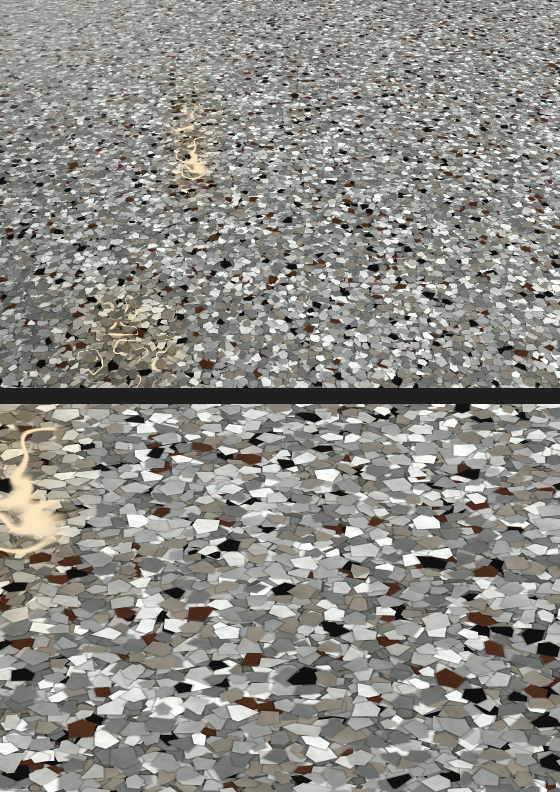
Top: the whole. Bottom: its middle third, enlarged.
A Shadertoy shader for this texture:

```glsl
const float HORIZON = 1.67;       // height of the vanishing line
const float TILT = 2.2;           // foreshortening of the floor
const float FLAKE_DENSITY = 47.0; // flakes per unit of ground
const int LAYERS = 5;
const int EDGES = 5;
const float RIM_WIDTH = 0.12;
const float RIM_SHADOW = 0.22;
const float EXPOSURE = 1.05;

const vec3 BLACK = vec3(0.055, 0.055, 0.055);
const vec3 BROWN = vec3(0.27, 0.16, 0.10);
const vec3 SLATE = vec3(0.41, 0.42, 0.41);
const vec3 TAUPE = vec3(0.50, 0.48, 0.435);
const vec3 GREY = vec3(0.56, 0.57, 0.56);
const vec3 PALE = vec3(0.68, 0.68, 0.66);
const vec3 WHITE = vec3(0.85, 0.86, 0.84);
const vec3 BINDER = vec3(0.36, 0.36, 0.34);
const vec3 GLARE = vec3(0.73, 0.73, 0.70);
const vec3 GLINT = vec3(0.98, 0.90, 0.74);

float hash(vec2 p) {
    vec3 q = fract(vec3(p.xyx) * vec3(0.1031, 0.1030, 0.0973));
    q += dot(q, q.yzx + 33.33);
    return fract((q.x + q.y) * q.z);
}

float noise(vec2 p) {
    vec2 i = floor(p), f = fract(p);
    f = f * f * (3.0 - 2.0 * f);
    return mix(mix(hash(i), hash(i + vec2(1, 0)), f.x),
               mix(hash(i + vec2(0, 1)), hash(i + vec2(1, 1)), f.x), f.y);
}

vec3 flakeColor(float pick) {
    if (pick < 0.045) return BLACK;
    if (pick < 0.085) return BROWN;
    if (pick < 0.27) return SLATE;
    if (pick < 0.43) return TAUPE;
    if (pick < 0.62) return GREY;
    if (pick < 0.83) return PALE;
    return WHITE;
}

// Irregular convex chip: x = distance to the edge, y = the same in pixels
vec2 chip(vec2 p, vec2 id, vec2 pixel) {
    vec2 d = vec2(-10.0);
    float turn = hash(id + 7.7);
    float size = mix(0.75, 1.1, hash(id + 3.1));
    for (int k = 0; k < EDGES; k++) {
        float r = hash(id + float(k) * 17.3 + 1.9);
        float reach = size * mix(0.24, 0.56, hash(id + float(k) * 11.9 + 5.3));
        float a = 6.2832 * (float(k) + 0.6 * r + turn) / float(EDGES);
        vec2 n = vec2(cos(a), sin(a));
        float e = dot(p, n) - reach;
        d = max(d, vec2(e, e / length(n * pixel)));
    }
    return d;
}

// Lay one scattered sheet of chips over the colour below
vec3 layFlakes(vec3 below, vec2 g, vec2 pixel, float seed) {
    vec2 cell = floor(g);
    for (int j = -1; j <= 1; j++)
    for (int i = -1; i <= 1; i++) {
        vec2 home = cell + vec2(i, j);
        vec2 id = home + seed * 61.7;
        vec2 jitter = vec2(hash(id + 0.37), hash(id + 9.13));
        vec2 local = g - home - mix(vec2(0.15), vec2(0.85), jitter);
        vec2 d = chip(local, id, pixel);
        float cover = clamp(0.5 - d.y, 0.0, 1.0);
        float shade = 0.92 + 0.16 * hash(id + 21.4);
        shade += 0.16 * (hash(id + 4.6) - 0.5) * (local.x + local.y);
        below *= 1.0 - RIM_SHADOW * (1.0 - smoothstep(0.0, RIM_WIDTH, d.x));
        below = mix(below, flakeColor(hash(id + 13.7)) * shade, cover);
    }
    return below;
}

float patchMask(vec2 p, vec2 center, vec2 radius) {
    vec2 q = (p - center) / radius;
    return exp(-dot(q, q));
}

void mainImage(out vec4 fragColor, in vec2 fragCoord) {
    vec2 p = fragCoord / iResolution.y;
    float aspect = iResolution.x / iResolution.y;
    float u = p.x / aspect;

    // Perspective floor and the size of a pixel on it
    float depth = HORIZON - p.y;
    vec2 ground = FLAKE_DENSITY * vec2(p.x - 0.5 * aspect, TILT) / depth;
    vec2 pixel = FLAKE_DENSITY * vec2(1.0, TILT / depth) / (depth * iResolution.y);

    vec3 color = BINDER;
    for (int k = 0; k < LAYERS; k++) {
        float s = float(k);
        float density = 0.9 + 0.4 * fract(s * 0.618);
        color = layFlakes(color, ground * density + s * 5.37, pixel * density, s + 1.0);
    }
    color *= 0.96 + 0.08 * noise(ground * 5.0);

    // Broad light: dim lower left, hazy upper left
    color *= EXPOSURE * mix(0.88, 1.04, smoothstep(0.0, 0.6, u + 0.4 * p.y));
    float haze = (1.0 - smoothstep(0.0, 0.6, u)) * smoothstep(0.45, 1.0, p.y);
    color = mix(color, GLARE, 0.4 * haze + 0.12 * smoothstep(0.6, 1.0, p.y));

    // Wavy lamp reflections in the clear coat
    float lamp = patchMask(p, vec2(0.34 * aspect, 0.615), vec2(0.055, 0.13))
               + patchMask(p, vec2(0.22 * aspect, 0.11), vec2(0.15, 0.14));
    vec2 wave = p * vec2(30.0, 42.0);
    wave += 1.2 * noise(wave * 0.8 + 31.0);
    float ridge = 1.0 - smoothstep(0.02, 0.10, abs(noise(wave) - 0.5));
    float broken = smoothstep(0.35, 0.6, noise(p * 33.0 + 12.0));
    color *= mix(vec3(1.0), vec3(0.94, 0.89, 0.80), min(lamp, 1.0));
    color = mix(color, GLINT, ridge * broken * smoothstep(0.2, 0.7, lamp));

    fragColor = vec4(clamp(color, 0.0, 1.0), 1.0);
}
```
